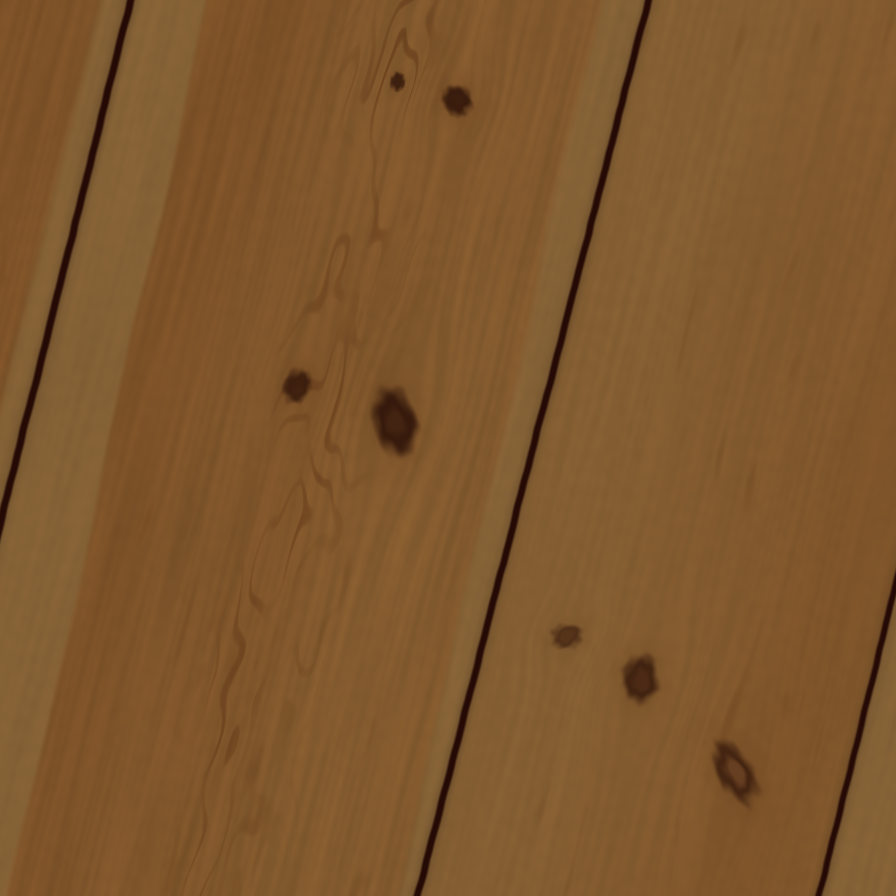
Reproduce this texture procedurally as a Shadertoy shader.

```glsl
// Slanted pine floorboards split by three dark seams, with pale sapwood edges,
// fine grain, a wavy heartwood figure and a few scattered knots.
// Stretched gradient noise makes the grain, which bends around every knot.

const vec3 PALE_WOOD = vec3(0.525, 0.390, 0.220);
const vec3 MID_WOOD  = vec3(0.515, 0.355, 0.182);
const vec3 RED_WOOD  = vec3(0.485, 0.315, 0.152);
const vec3 FIGURE    = vec3(0.365, 0.205, 0.085);
const vec3 KNOT_RIM  = vec3(0.185, 0.080, 0.035);
const vec3 KNOT_CORE = vec3(0.400, 0.240, 0.130);
const vec3 SEAM      = vec3(0.140, 0.035, 0.020);

const vec3 SEAM_FOOT  = vec3(-0.103, 0.466, 0.914);  // x at the lower edge
const vec3 SEAM_SLOPE = vec3(0.249, 0.258, 0.247);   // x gained per unit of y
const vec3 SEAM_HALF  = vec3(0.0040, 0.0038, 0.0034);
const float GRAIN_SLOPE = 0.252;
const float HEART_AXIS  = 0.217;
const float HEART_WIDTH = 0.055;

// Knots: centre and radii, then lean, darkness and lightness of the core
const int KNOTS = 7;
const vec4 KNOT_SHAPE[KNOTS] = vec4[](
    vec4(0.444, 0.909, 0.008, 0.011), vec4(0.510, 0.888, 0.016, 0.018),
    vec4(0.332, 0.569, 0.015, 0.020), vec4(0.441, 0.530, 0.023, 0.038),
    vec4(0.633, 0.290, 0.018, 0.014), vec4(0.715, 0.242, 0.020, 0.027),
    vec4(0.820, 0.139, 0.019, 0.038));
const vec3 KNOT_LOOK[KNOTS] = vec3[](
    vec3(0.2, 0.80, 0.0), vec3(-0.4, 0.90, 0.1), vec3(0.35, 0.82, 0.1),
    vec3(-0.25, 0.98, 0.35), vec3(-0.25, 0.62, 0.3), vec3(0.15, 0.82, 0.35),
    vec3(-0.5, 0.82, 0.95));

vec2 randomGradient(vec2 cell) {
    vec3 h = fract(cell.xyx * vec3(0.1031, 0.1030, 0.0973));
    h += dot(h, h.yzx + 33.33);
    float angle = 6.2832 * fract((h.x + h.y) * h.z);
    return vec2(cos(angle), sin(angle));
}

float gradientNoise(vec2 p) {
    vec2 i = floor(p), f = fract(p);
    vec2 u = f * f * f * (f * (f * 6.0 - 15.0) + 10.0);
    vec2 e = vec2(0.0, 1.0);
    float low = mix(dot(randomGradient(i), f),
                    dot(randomGradient(i + e.yx), f - e.yx), u.x);
    float high = mix(dot(randomGradient(i + e), f - e),
                     dot(randomGradient(i + e.yy), f - e.yy), u.x);
    return mix(low, high, u.y);
}

// Sideways shift that spreads the grain around the knots
float knotBend(vec2 uv) {
    float bend = 0.0;
    for (int i = 0; i < KNOTS; i++) {
        vec4 k = KNOT_SHAPE[i];
        vec2 rel = uv - k.xy;
        rel.x -= GRAIN_SLOPE * rel.y;
        vec2 e = rel / (k.zw * vec2(2.4, 2.8));
        bend += 0.7 * rel.x * exp(-dot(e, e));
    }
    return bend;
}

vec3 addKnots(vec3 wood, vec2 uv) {
    for (int i = 0; i < KNOTS; i++) {
        vec4 k = KNOT_SHAPE[i];
        vec3 look = KNOT_LOOK[i];
        vec2 rel = uv - k.xy;
        float c = cos(look.x), s = sin(look.x);
        vec2 local = vec2(c * rel.x - s * rel.y, s * rel.x + c * rel.y) / k.zw;
        float r = length(local) + 0.3 * gradientNoise(local * 1.7 + float(i) * 9.0);
        float core = 1.0 - smoothstep(0.25, 0.75, r);
        vec3 tint = mix(KNOT_RIM, KNOT_CORE, core * look.z);
        wood = mix(wood, FIGURE, 0.4 * look.y * exp(-0.7 * r * r));
        wood = mix(wood, tint, look.y * (1.0 - smoothstep(0.55, 1.2, r)));
    }
    return wood;
}

void mainImage(out vec4 fragColor, in vec2 fragCoord) {
    vec2 uv = fragCoord / iResolution.xy;
    vec3 d = uv.x - SEAM_FOOT - SEAM_SLOPE * uv.y;   // distance right of each seam
    vec3 past = step(0.0, d);
    float board = past.x + past.y + past.z;
    float across = uv.x - GRAIN_SLOPE * uv.y - knotBend(uv);
    vec2 grainPos = vec2(across, uv.y + board * 7.3);

    // Board tones: red heartwood, tan third board, pale sapwood edges
    float drift = gradientNoise(grainPos * vec2(7.0, 1.3));
    float redness = mix(0.85, 0.15, smoothstep(0.08, 0.42, d.x));
    redness = mix(redness, 0.55 * smoothstep(0.1, 0.4, d.y), past.y);
    vec3 wood = mix(MID_WOOD, RED_WOOD, clamp(redness + 0.5 * drift, 0.0, 1.0));
    wood = mix(wood, PALE_WOOD, past.y * 0.45 * (1.0 - smoothstep(0.0, 0.35, d.y)));
    float wobble = 0.006 * gradientNoise(vec2(uv.y * 5.0, 2.5));
    float leftEdge = mix(0.113, 0.086, uv.y) + wobble;
    float rightEdge = mix(0.023, 0.053, uv.y) + wobble;
    float pale = smoothstep(-0.04, -0.025, d.x) * (1.0 - smoothstep(-0.004, 0.004, d.x - leftEdge));
    pale += smoothstep(-0.006, 0.006, d.y + rightEdge) * (1.0 - past.y) + past.z;
    wood = mix(wood, PALE_WOOD, 0.85 * clamp(pale, 0.0, 1.0));

    // Fine grain, sparse flecks and soft mottling
    float grain = gradientNoise(grainPos * vec2(125.0, 5.0)) + 0.6 * gradientNoise(grainPos * vec2(48.0, 2.0));
    float strength = mix(0.085, 0.045, max(past.y, clamp(pale, 0.0, 1.0)));
    wood *= 1.0 + strength * grain + 0.025 * gradientNoise(uv * 70.0);
    float fleck = smoothstep(0.38, 0.62, gradientNoise(grainPos * vec2(42.0, 8.0)));
    wood = mix(wood, FIGURE, 0.3 * fleck * (1.0 - 0.8 * clamp(pale, 0.0, 1.0)));

    // Wavy growth lines along the heart of the wide board
    float offAxis = across - HEART_AXIS - 0.015 * gradientNoise(vec2(uv.y * 4.0, 8.5));
    float heart = exp(-pow(offAxis / HEART_WIDTH, 2.0));
    float waves = gradientNoise(grainPos * vec2(17.0, 5.0)) + 0.4 * gradientNoise(grainPos * vec2(40.0, 13.0));
    float rings = sin(6.2832 * (2.6 * waves + 22.0 * abs(offAxis)));
    float patches = smoothstep(-0.35, 0.35, gradientNoise(grainPos * vec2(22.0, 6.0) + 4.0));
    wood = mix(wood, FIGURE, 0.55 * heart * patches * smoothstep(0.45, 1.0, rings));

    wood = addKnots(wood, uv);

    // Seams with a soft shadow and slightly rough edges
    float soft = 0.0012 + 0.7 / iResolution.y;
    vec3 gap = abs(d + 0.0012 * gradientNoise(vec2(uv.y * 45.0, board * 0.0 + 3.5))) - SEAM_HALF;
    float nearest = min(gap.x, min(gap.y, gap.z));
    wood *= 1.0 - 0.18 * exp(-max(nearest, 0.0) / 0.004);
    wood = mix(wood, SEAM, 1.0 - smoothstep(-soft, soft, nearest));
    fragColor = vec4(wood, 1.0);
}
```
